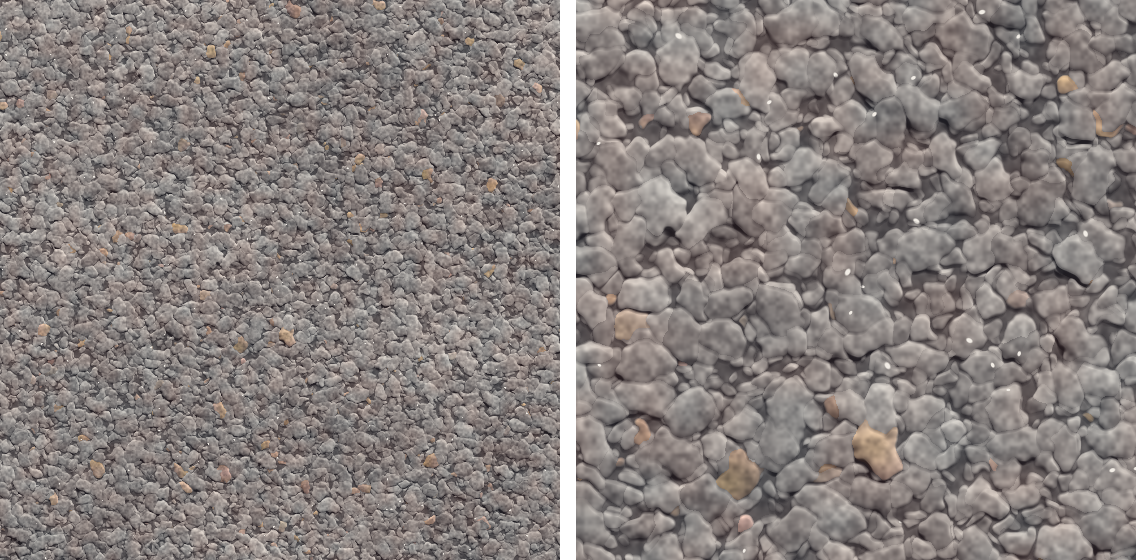
Left, the full canvas; right, a detail of the centre.
A WebGL 2 fragment shader for this texture:

```glsl
#version 300 es
precision highp float;
// Weathered asphalt: packed angular grey stones with dark crevices, lit from above.

#define COARSE 36.0      // large stones across the canvas
#define MEDIUM 58.0      // medium stones across the canvas
#define FINE 100.0       // grit across the canvas
#define RELIEF 0.75      // dome height relative to stone radius
#define ROUGHNESS 0.11   // bumps on stone surfaces
#define SUN_SLOPE 1.2    // tangent of the sun elevation
#define SUN_GAIN 0.18    // brightness change with slope
#define BRIGHTNESS 0.75  // tone of a flat lit surface
#define GRAIN 0.30       // fine mineral speckle
#define GLINT_SHARE 0.009
#define DARK vec3(0.11, 0.09, 0.11)
#define LIGHT vec3(0.70, 0.67, 0.65)

uniform vec2 u_resolution;
out vec4 fragColor;

// Integer hash: three random values in 0..1 for a cell.
vec3 hash(vec2 cell, float seed) {
    uvec3 v = uvec3(ivec3(vec3(cell, seed))) * 1664525u + 1013904223u;
    v.x += v.y * v.z; v.y += v.z * v.x; v.z += v.x * v.y;
    v ^= v >> 16u;
    v.x += v.y * v.z; v.y += v.z * v.x; v.z += v.x * v.y;
    return vec3(v >> 8u) / 16777216.0;
}

// Smooth value noise, three channels centred on zero.
vec3 noise(vec2 p, float seed) {
    vec2 cell = floor(p), f = fract(p);
    f = f * f * (3.0 - 2.0 * f);
    vec3 low = mix(hash(cell, seed), hash(cell + vec2(1, 0), seed), f.x);
    vec3 high = mix(hash(cell + vec2(0, 1), seed), hash(cell + vec2(1, 1), seed), f.x);
    return mix(low, high, f.y) - 0.5;
}

// Adds one layer of scattered stones; top holds (height, stone id).
vec2 addStones(vec2 top, vec2 p, float cells, float seed) {
    p *= cells;
    vec2 base = floor(p);
    for (int j = -1; j <= 1; j++)
    for (int i = -1; i <= 1; i++) {
        vec2 cell = base + vec2(i, j);
        vec3 a = hash(cell, seed), b = hash(cell, seed + 7.0);
        float radius = mix(0.28, 0.56, a.z);
        float angle = 6.2832 * b.x, c = cos(angle), s = sin(angle);
        vec2 q = mat2(c, s, -s, c) * (p - cell - 0.1 - 0.8 * a.xy);
        q /= radius * vec2(1.25, 0.85);
        vec2 q2 = q * q;
        float dome = RELIEF * (1.0 - q2.x * q2.x - q2.y * q2.y - q2.x * q2.y);
        float tilt = 0.55 * dot(q, b.yz - 0.5);
        float h = (radius * (dome + tilt) + 0.12 * (b.z - 0.5)) * COARSE / cells;
        if (h > top.x) top = vec2(h, b.y);
    }
    return top;
}

// Surface height in units of one coarse cell, with the id of the top stone.
vec2 surface(vec2 p) {
    vec3 broad = noise(p * 80.0, 1.0), small = noise(p * 170.0, 2.0);
    vec2 q = p + 0.007 * broad.xy + 0.0035 * small.xy;
    vec2 top = vec2(0.0, 0.5);
    top = addStones(top, q, COARSE, 11.0);
    top = addStones(top, q, MEDIUM, 23.0);
    top = addStones(top, q, FINE, 37.0);
    top.x += ROUGHNESS * (broad.z + 0.7 * small.z);
    return top;
}

// Small bright mineral flecks.
float glints(vec2 p) {
    p *= 128.0;
    vec2 cell = floor(p);
    vec3 a = hash(cell, 51.0), b = hash(cell, 52.0);
    vec2 q = p - cell - 0.35 - 0.3 * a.xy;
    float angle = 6.2832 * b.x;
    q = vec2(dot(q, vec2(cos(angle), sin(angle))), dot(q, vec2(-sin(angle), cos(angle))));
    float size = mix(0.15, 0.34, b.y);
    return step(a.z, GLINT_SHARE) * (1.0 - smoothstep(0.5, 1.1, length(q * vec2(1.0, 1.5)) / size));
}

void main() {
    vec2 p = gl_FragCoord.xy / u_resolution.y;
    vec2 sun = normalize(vec2(0.3, 0.95));
    vec2 here = surface(p);

    // Slope towards the sun
    float reach = 0.0022;
    float slope = (here.x - surface(p + sun * reach).x) / (reach * COARSE);

    // Cast shadows
    float blocked = 0.0;
    for (int k = 1; k <= 3; k++) {
        float far = 0.0035 * float(k);
        blocked = max(blocked, surface(p + sun * far).x - here.x - far * COARSE * SUN_SLOPE);
    }
    float shadow = smoothstep(0.0, 0.13, blocked);
    float cavity = smoothstep(-0.02, 0.14, here.x);

    // Tone: stone shade, sunlight, speckle, then occlusion
    float speckle = noise(p * 250.0, 3.0).x + 0.5 * noise(p * 430.0, 4.0).x;
    float tone = BRIGHTNESS + 0.22 * (here.y - 0.5) + 0.12 * noise(p * 5.0, 5.0).x;
    tone += SUN_GAIN * clamp(slope, -1.5, 1.5) + GRAIN * speckle;
    tone *= mix(0.5, 1.0, cavity) * (1.0 - 0.85 * shadow);

    // Colour: grey ramp, faint drift of hue, a few tan and pink stones
    vec3 color = mix(DARK, LIGHT, max(tone, -0.1));
    vec3 hue = noise(p * 45.0, 6.0);
    color += 0.035 * hue.x * vec3(1.0, -0.3, -0.7);
    float rare = smoothstep(0.97, 0.98, fract(here.y * 37.0)) * cavity;
    color *= mix(vec3(1.0), vec3(1.13, 1.0, 0.88 + 0.2 * hue.y), rare);
    color = mix(color, vec3(0.95, 0.93, 0.90), glints(p) * cavity * (1.0 - 0.8 * shadow));
    fragColor = vec4(clamp(color, 0.0, 1.0), 1.0);
}
```
